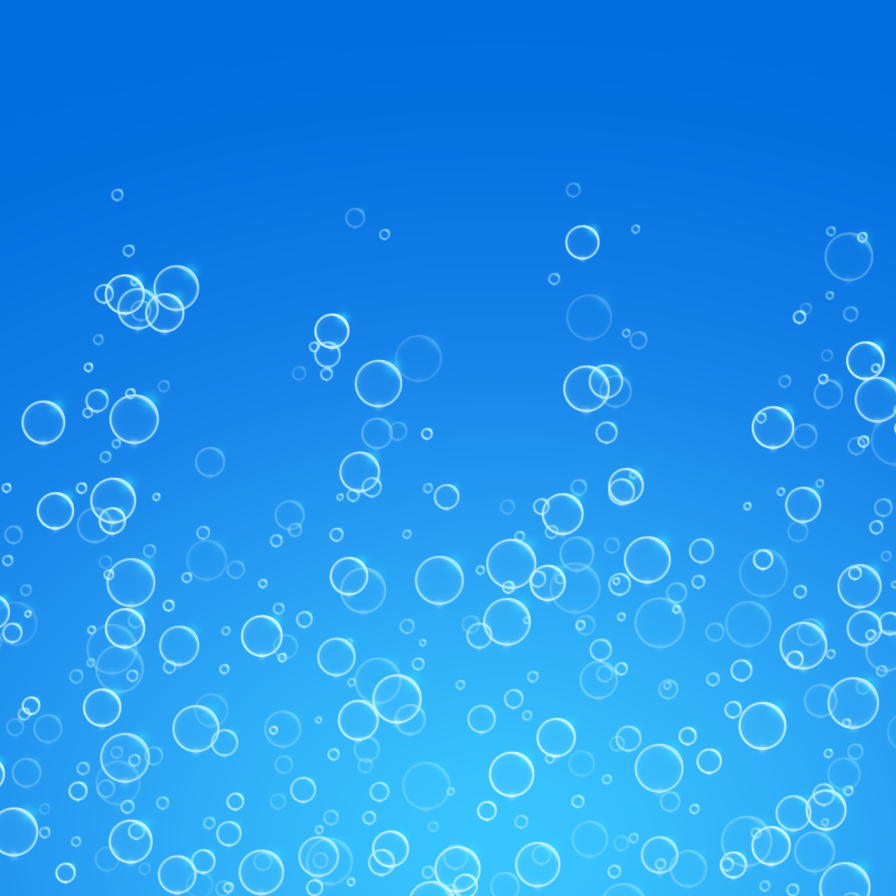
A WebGL 1 fragment shader for this background:

```glsl
precision highp float;

uniform vec2 u_resolution;

// Water
const vec3 DEEP_BLUE = vec3(0.005, 0.43, 0.875);
const vec3 MID_BLUE = vec3(0.10, 0.53, 0.92);
const vec3 LIGHT_BLUE = vec3(0.17, 0.655, 0.965);
const vec3 GLOW_BLUE = vec3(0.22, 0.77, 0.995);
const vec2 GLOW_CENTER = vec2(0.56, 0.06);
const vec2 GLOW_STRETCH = vec2(0.72, 1.0);

// Bubbles
const vec3 RIM_COLOR = vec3(0.78, 0.96, 1.0);
const vec3 HALO_COLOR = vec3(0.20, 0.88, 1.0);
const vec2 LIGHT_DIR = vec2(0.66, 0.75);
const float RIM_WIDTH = 0.0013;

// Rising columns
const float COLUMN_X = 0.145;
const float COLUMN_SPACING = 0.26;
const float COLUMN_BASE = 0.67;
const float COLUMN_RISE = 0.18;
const float COLUMN_FADE = 0.18;

const float TAU = 6.2831853;

vec2 hash2(vec2 p) {
    vec3 q = fract(p.xyx * vec3(0.1031, 0.1030, 0.0973));
    q += dot(q, q.yzx + 33.33);
    return fract((q.xx + q.yz) * q.zy);
}

vec3 water(vec2 p) {
    float d = length((p - GLOW_CENTER) * GLOW_STRETCH);
    vec3 color = mix(GLOW_BLUE, LIGHT_BLUE, smoothstep(0.0, 0.36, d));
    color = mix(color, MID_BLUE, smoothstep(0.22, 0.58, d));
    return mix(color, DEEP_BLUE, smoothstep(0.42, 0.92, d));
}

// Share of cells holding a bubble: full below, four plumes above
float density(vec2 p) {
    float wave = cos(TAU * (p.x - COLUMN_X) / COLUMN_SPACING);
    float top = COLUMN_BASE + COLUMN_RISE * wave;
    return 1.0 - smoothstep(top - COLUMN_FADE, top + 0.02, p.y);
}

vec3 drawBubble(vec3 color, vec2 offset, float radius, float opacity) {
    float dist = length(offset);
    float ratio = dist / radius;
    float pixel = 1.0 / u_resolution.y;
    float facing = dot(offset / max(dist, 0.0001), LIGHT_DIR);
    float inside = 1.0 - smoothstep(radius - pixel, radius + pixel, dist);

    // Thin bright rim with a soft inner falloff
    float width = max(RIM_WIDTH, 0.75 * pixel);
    float rimDist = (dist - radius + width) / width;
    float rim = exp(-rimDist * rimDist) * (0.62 + 0.3 * facing * facing);
    float shell = inside * pow(min(ratio, 1.0), 7.0) * 0.32;
    float film = inside * 0.035;

    // Lit arc and halo towards the light, small glint at the bottom
    float arc = inside * smoothstep(0.76, 0.98, ratio)
        * smoothstep(0.72, 1.0, facing) * 0.85;
    vec2 haloOffset = (offset - LIGHT_DIR * radius * 0.95) / (radius * 0.32);
    float halo = exp(-dot(haloOffset, haloOffset)) * 0.65;
    vec2 glintOffset = (offset + vec2(0.0, radius * 0.96)) / (radius * 0.17);
    float glint = exp(-dot(glintOffset, glintOffset)) * 0.4;

    color = mix(color, HALO_COLOR, halo * opacity);
    float cover = clamp(rim + shell + film + arc + glint, 0.0, 1.0);
    return mix(color, RIM_COLOR, cover * opacity);
}

// One jittered grid of bubbles; sizes.x to sizes.y is the radius range
vec3 scatter(vec3 color, vec2 p, float cell, vec2 sizes,
             float chance, vec2 opacities, float seed) {
    vec2 home = floor(p / cell);
    for (int j = -1; j <= 1; j++) {
        for (int i = -1; i <= 1; i++) {
            vec2 id = home + vec2(float(i), float(j));
            vec2 key = id + 17.0 + seed * vec2(13.7, 7.3);
            vec2 center = (id + 0.08 + 0.84 * hash2(key)) * cell;
            vec2 pick = hash2(key + 71.3);
            vec2 look = hash2(key + 143.9);
            if (pick.x < chance * density(center)) {
                float radius = mix(sizes.x, sizes.y, pick.y);
                float opacity = mix(opacities.x, opacities.y, look.x);
                color = drawBubble(color, p - center, radius, opacity);
            }
        }
    }
    return color;
}

void main() {
    vec2 p = gl_FragCoord.xy / u_resolution.y;
    vec3 color = water(p);

    // Faint bubbles behind, clear ones in front
    color = scatter(color, p, 0.088, vec2(0.014, 0.030), 0.60, vec2(0.18, 0.42), 1.0);
    color = scatter(color, p, 0.070, vec2(0.006, 0.012), 0.40, vec2(0.20, 0.45), 2.0);
    color = scatter(color, p, 0.055, vec2(0.004, 0.008), 0.55, vec2(0.50, 0.85), 3.0);
    color = scatter(color, p, 0.080, vec2(0.009, 0.016), 0.45, vec2(0.65, 0.95), 4.0);
    color = scatter(color, p, 0.083, vec2(0.019, 0.029), 0.62, vec2(0.75, 1.0), 5.0);

    gl_FragColor = vec4(color, 1.0);
}
```
